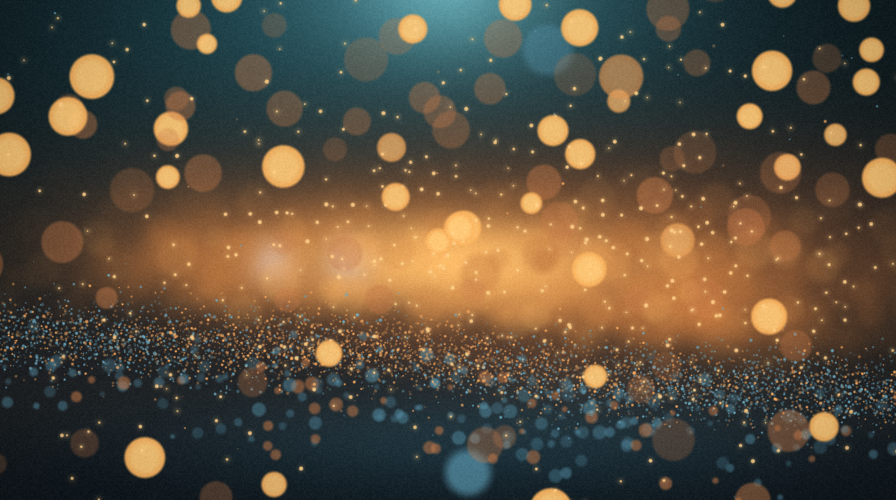
A Shadertoy shader for this background:

```glsl
// Golden bokeh over a dark glittering floor, beneath a teal haze.
// Elliptical glows and noise form the backdrop; jittered grids of discs
// at several scales supply glitter, blue blur, sparks and bokeh.

struct Disc { vec2 center; float cover; float tint; float chance; float rim; };

vec4 hash4(vec2 cell, float seed) {
    vec4 q = fract(vec4(cell, seed, cell.x + seed) * vec4(0.1031, 0.1030, 0.0973, 0.1099));
    q += dot(q, q.wzxy + 33.33);
    return fract((q.xxyz + q.yzzw) * q.zywx);
}

float noise(vec2 p) {
    vec2 i = floor(p), f = fract(p);
    f = f * f * (3.0 - 2.0 * f);
    float low = mix(hash4(i, 1.0).x, hash4(i + vec2(1, 0), 1.0).x, f.x);
    float high = mix(hash4(i + vec2(0, 1), 1.0).x, hash4(i + vec2(1, 1), 1.0).x, f.x);
    return mix(low, high, f.y);
}

float glow(vec2 p, vec2 center, vec2 radii) {
    vec2 d = (p - center) / radii;
    return exp(-dot(d, d));
}

float softDisc(vec2 p, vec2 center, float radius, float blur) {
    return 1.0 - smoothstep(radius - blur, radius + blur, length(p - center));
}

// One disc per cell of a turned grid, kept wholly inside its cell
Disc scatter(vec2 p, float size, vec2 radii, float blur, float seed, float angle) {
    float c = cos(angle), s = sin(angle);
    mat2 turn = mat2(c, s, -s, c);
    vec2 shift = seed * vec2(0.37, 0.61) + 10.0;
    vec2 cell = floor(turn * p / size + shift);
    vec4 h = hash4(cell + 50.0, seed);
    float radius = mix(radii.x, radii.y, h.z);
    float margin = min((radius + blur) / size, 0.5);
    vec2 center = (cell - shift + mix(vec2(margin), vec2(1.0 - margin), h.xy)) * size * turn;
    float cover = softDisc(p, center, radius, blur);
    float rim = smoothstep(0.55, 1.0, length(p - center) / radius);
    return Disc(center, cover, h.w, hash4(cell + 50.0, seed + 7.0).x, rim);
}

// Top of the floor, falling from left to right
float ridge(float x) {
    return mix(0.355, 0.26, smoothstep(-0.3, 0.4, x)) + 0.012 * sin(5.0 * x);
}

vec3 backdrop(vec2 p) {
    // Teal light from above
    vec3 col = mix(vec3(0.05, 0.09, 0.105), vec3(0.12, 0.28, 0.32), glow(p, vec2(-0.1, 1.0), vec2(0.68, 0.4)));
    col += vec3(0.12, 0.17, 0.17) * glow(p, vec2(0.0, 1.04), vec2(0.36, 0.2));
    col += vec3(0.16, 0.22, 0.22) * glow(p, vec2(0.0, 1.05), vec2(0.17, 0.15));

    // Warm haze along the horizon
    float cloud = 0.6 * noise(p * 9.0 + 20.0) + 0.4 * noise(p * 19.0 + 40.0);
    float haze = glow(p, vec2(0.13, 0.47), vec2(0.86, 0.235));
    col = mix(col, vec3(0.45, 0.275, 0.18), min(haze, 0.95));
    float left = glow(p, vec2(-0.44, 0.49), vec2(0.24, 0.1));
    float right = glow(p, vec2(0.48, 0.4), vec2(0.32, 0.125));
    col = mix(col, vec3(0.84, 0.51, 0.26), min((left + right) * (0.25 + 0.75 * cloud), 0.85));
    float halo = glow(p, vec2(0.02, 0.46), vec2(0.42, 0.13));
    col = mix(col, vec3(0.9, 0.58, 0.29), 0.8 * halo * (0.6 + 0.6 * cloud));
    float core = glow(p, vec2(0.02, 0.475), vec2(0.28, 0.08));
    col = mix(col, vec3(1.0, 0.75, 0.42), 0.95 * core);
    float pale = glow(p, vec2(-0.35, 0.475), vec2(0.045)) + glow(p, vec2(-0.2, 0.475), vec2(0.045));
    col = mix(col, vec3(0.86, 0.74, 0.66), 0.65 * pale);

    // Blurred lights inside the haze
    for (float i = 0.0; i < 3.0; i++) {
        Disc d = scatter(p, 0.12, vec2(0.02, 0.04), 0.012, i + 81.0, i);
        float strength = glow(d.center, vec2(0.1, 0.45), vec2(0.65, 0.13));
        vec3 tint = mix(vec3(0.7, 0.42, 0.22), vec3(1.0, 0.73, 0.4), d.tint);
        col = mix(col, tint, 0.4 * d.cover * strength * step(d.chance, 0.7));
    }

    // Dark floor with blue and amber reflections
    float top = ridge(p.x);
    vec3 ground = mix(vec3(0.06, 0.085, 0.105), vec3(0.115, 0.125, 0.135), smoothstep(0.0, 0.25, p.y));
    ground += vec3(0.04, 0.1, 0.12) * glow(p, vec2(0.08, 0.12), vec2(0.6, 0.11));
    ground += vec3(0.2, 0.1, 0.04) * glow(p, vec2(0.0, top), vec2(0.5, 0.07));
    return mix(ground, col, smoothstep(top - 0.045, top + 0.08, p.y + 0.04 * (cloud - 0.5)));
}

void mainImage(out vec4 fragColor, in vec2 fragCoord) {
    float pixel = 1.0 / iResolution.y;
    vec2 p = (fragCoord - vec2(0.5 * iResolution.x, 0.0)) * pixel;
    const vec3 gold = vec3(1.0, 0.79, 0.47), amber = vec3(0.78, 0.48, 0.29), blue = vec3(0.37, 0.62, 0.72);
    vec3 col = backdrop(p);

    // Single large blue blurs
    col = mix(col, blue, 0.65 * softDisc(p, vec2(0.04, 0.055), 0.045, 0.014));
    col = mix(col, blue, 0.35 * softDisc(p, vec2(0.2, 0.9), 0.05, 0.012));

    // Out-of-focus blue specks in front of the ridge
    for (float i = 0.0; i < 4.0; i++) {
        Disc d = scatter(p, 0.042, vec2(0.004, 0.014), 0.004, i + 11.0, i + 1.0);
        float band = glow(d.center, vec2(0.05, ridge(d.center.x) - 0.12), vec2(0.8, 0.085));
        vec3 tint = mix(blue, amber, step(0.82, d.tint));
        col = mix(col, tint, d.cover * step(d.chance, 0.6 * band - 0.02) * mix(0.2, 0.55, d.tint));
    }

    // Fine glitter hugging the ridge
    for (float i = 0.0; i < 7.0; i++) {
        float size = 0.0095 + 0.0022 * i;
        Disc d = scatter(p, size, vec2(0.0009, 0.0024 + 0.0002 * i), pixel, i + 23.0, i + 0.4);
        float drop = (d.center.y - ridge(d.center.x) + 0.035) / 0.055;
        float warm = 0.35 + 0.5 * glow(d.center, vec2(-0.1, 0.32), vec2(0.5, 0.12));
        vec3 tint = mix(vec3(0.42, 0.66, 0.75), vec3(1.0, 0.68, 0.38), step(d.tint, warm));
        float shine = 0.3 + 0.7 * pow(fract(d.tint * 9.0), 2.0);
        col = mix(col, tint, d.cover * step(d.chance, 0.75 * exp(-drop * drop)) * shine);
    }

    // Large bokeh: faint amber and bright gold discs
    for (float i = 0.0; i < 4.0; i++) {
        Disc d = scatter(p, 0.2, vec2(0.02, 0.045), 0.004, i + 41.0, 0.0);
        float density = mix(0.25, 0.65, smoothstep(0.25, 0.5, d.center.y));
        float bright = smoothstep(0.58, 0.72, d.tint);
        vec3 tint = mix(amber, mix(gold, vec3(0.97, 0.64, 0.3), 0.6 * d.rim), bright);
        col = mix(col, tint, d.cover * step(d.chance, density) * mix(0.22 + 0.35 * d.tint, 0.92, bright));
    }

    // Floating sparks
    for (float i = 0.0; i < 3.0; i++) {
        Disc d = scatter(p, 0.05, vec2(0.0015, 0.0043), 1.2 * pixel, i + 61.0, i + 0.7);
        float density = 0.06 + 0.5 * glow(d.center, vec2(0.25, 0.48), vec2(0.65, 0.26));
        float halo = glow(p, d.center, vec2(0.007));
        col = mix(col, vec3(1.0, 0.81, 0.53), step(d.chance, density) * max(0.9 * d.cover, 0.2 * halo));
    }

    // Film grain and darkened corners
    col += 0.035 * (hash4(floor(p * 400.0) + 500.0, 3.0).x - 0.5);
    col *= 1.0 - 0.16 * smoothstep(0.6, 1.1, length((p - vec2(0.0, 0.5)) * vec2(0.9, 1.2)));
    fragColor = vec4(clamp(col, 0.0, 1.0), 1.0);
}
```
